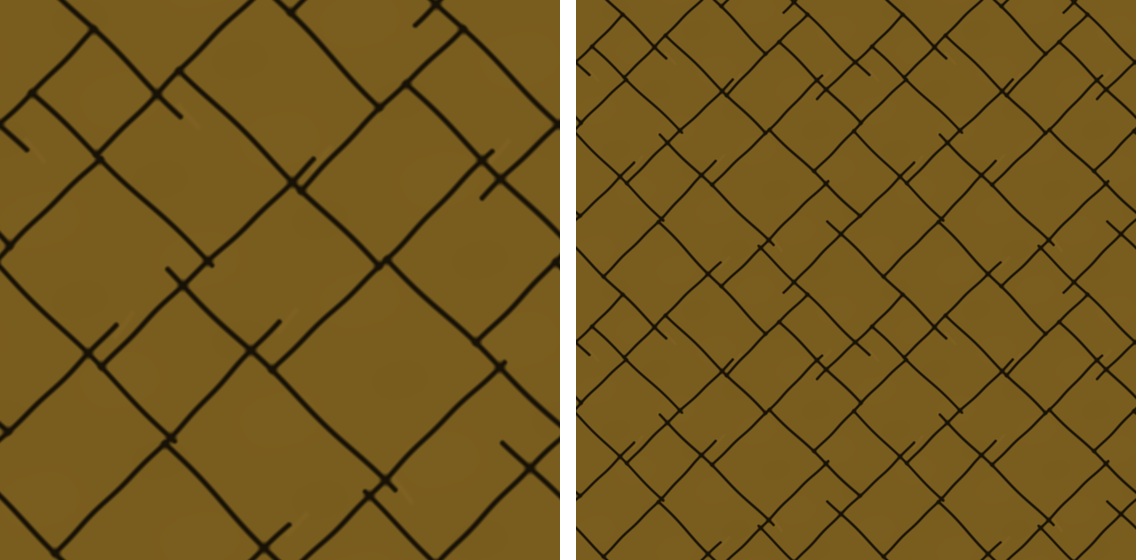
Left: one tile. Right: repeated 2 by 2.
A Shadertoy shader for this pattern:

```glsl
// Dark diagonal seams dividing an ochre sheet into a 3 by 3 repeat of uneven diamonds.
// Two crossing families of two-cell strokes are shifted by a wrapped hash; each ends on
// the middle of a crossing stroke, and some overshoot it as short hooks.

const float TAU = 6.2831853;
const float REPEATS = 3.0;
const vec3 OCHRE = vec3(0.475, 0.365, 0.119);
const vec3 SEAM = vec3(0.095, 0.070, 0.023);
const vec3 GLINT = vec3(0.56, 0.43, 0.17);

float hash(vec3 p) {
    return fract(sin(dot(p, vec3(127.1, 311.7, 74.7)) + 1.3) * 43758.5);
}

// Random value of one stroke; line and group both wrap with the canvas
float strokeHash(float line, float group, float family, float salt) {
    return hash(vec3(mod(line, REPEATS), mod(group, REPEATS), family + 2.0 * salt));
}

float strokeShift(float line, float group, float family) {
    return 0.54 * (strokeHash(line, group, family, 0.0) - 0.5);
}

float overshoot(float line, float group, float family, float salt) {
    return 0.30 * smoothstep(0.5, 1.0, strokeHash(line, group, family, salt));
}

float segmentDistance(vec2 p, vec2 a, vec2 b) {
    vec2 ab = b - a;
    return length(p - a - ab * clamp(dot(p - a, ab) / dot(ab, ab), 0.0, 1.0));
}

float smoothMin(float a, float b, float k) {
    float h = max(k - abs(a - b), 0.0) / k;
    return min(a, b) - 0.25 * k * h * h;
}

// x: distance to the strokes of a family, y: distance to faint streaks past the tips
vec2 strokes(vec2 q, float family) {
    vec2 nearest = vec2(9.0);
    float other = 1.0 - family;
    for (int m = -1; m <= 1; m++) {
        float line = floor(q.x + 0.5) + float(m);
        float middleGroup = floor((line + q.y - family) * 0.5);
        for (int n = -1; n <= 1; n++) {
            float group = middleGroup + float(n);
            float start = 2.0 * group - line + family;
            float end = start + 2.0;
            float x = line + strokeShift(line, group, family);
            float tilt = 0.05 * (strokeHash(line, group, family, 1.0) - 0.5);

            // Ends rest on the crossing strokes, plus any overhang
            float overA = overshoot(line, group, family, 2.0);
            float overB = overshoot(line, group, family, 3.0);
            float yA = start + strokeShift(start, group - 1.0 + family, other) - overA;
            float yB = end + strokeShift(end, group + family, other) + overB;
            vec2 a = vec2(x - tilt, yA);
            vec2 b = vec2(x + tilt, yB);
            nearest.x = min(nearest.x, segmentDistance(q, a, b));

            // Streak beyond the far tip, only where it overhangs
            float streak = segmentDistance(q, b + vec2(0.05, -0.06), b + vec2(0.03, 0.15));
            nearest.y = min(nearest.y, streak + 0.08 * (1.0 - smoothstep(0.0, 0.1, overB)));
        }
    }
    return nearest;
}

// Slight bending of the seams, in whole waves per canvas
vec2 wobble(vec2 uv) {
    vec2 slow = sin(TAU * (vec2(2.0, 3.0) * uv.yx + vec2(1.0, -2.0) * uv));
    vec2 fast = sin(TAU * (vec2(7.0, 5.0) * uv.yx + vec2(4.0, 6.0) * uv));
    return 0.010 * slow + 0.004 * fast;
}

void mainImage(out vec4 fragColor, in vec2 fragCoord) {
    vec2 uv = fragCoord / iResolution.xy;
    vec2 p = REPEATS * vec2(uv.x, 1.0 - uv.y);

    // Diagonal axes, one unit per diamond side
    vec2 q = vec2(p.x + p.y, p.x - p.y) - 0.5 + wobble(uv);
    vec2 rising = strokes(q, 0.0);
    vec2 falling = strokes(q.yx, 1.0);

    // Soft seams that thicken where they cross
    float pixel = 1.5 * REPEATS / min(iResolution.x, iResolution.y);
    float seamDistance = smoothMin(rising.x, falling.x, 0.035);
    float seam = 1.0 - smoothstep(0.003, max(0.034, pixel), seamDistance);

    // Barely visible glints and mottling
    float glint = 1.0 - smoothstep(0.0, 0.035, min(rising.y, falling.y));
    float mottle = sin(TAU * (2.0 * uv.x + uv.y)) * sin(TAU * (3.0 * uv.y - uv.x));
    vec3 color = OCHRE * (1.0 + 0.008 * mottle);
    color = mix(color, GLINT, 0.25 * glint);
    color = mix(color, SEAM, seam);
    fragColor = vec4(color, 1.0);
}
```
